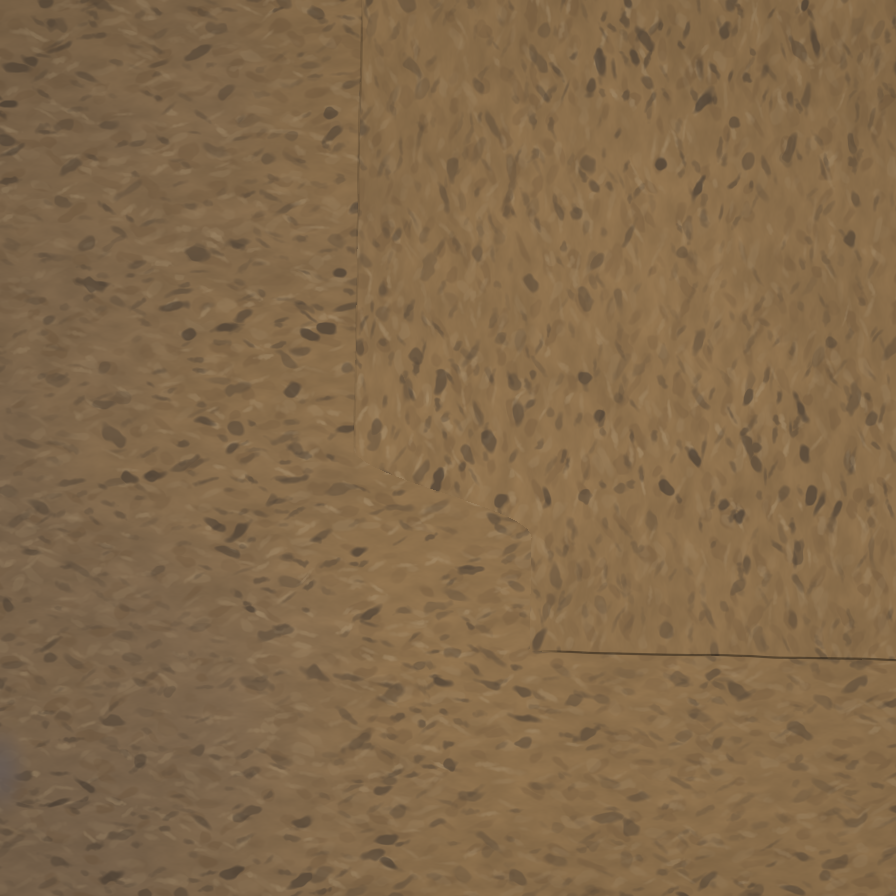
Give the GLSL for this texture, as a WebGL 1 fragment shader.

```glsl
precision highp float;
// Worn brown vinyl floor tiles with flecks running along each tile's grain.
uniform vec2 u_resolution;

const vec3 WARM_BASE = vec3(0.560, 0.445, 0.302);
const vec3 COOL_BASE = vec3(0.505, 0.415, 0.317);
const vec3 DARK_CHIP = vec3(0.315, 0.265, 0.215);
const vec3 UMBER_CHIP = vec3(0.440, 0.340, 0.235);
const vec3 LIGHT_CHIP = vec3(0.665, 0.570, 0.435);
const vec3 STAIN = vec3(0.42, 0.39, 0.40);
const float TURN = 0.65;         // largest tilt of a chip from the grain
const float EDGE_BLUR = 0.0016;  // softness of chip edges
const float SEAM_WIDTH = 0.0011;
const float VIGNETTE = 0.22;

float hash(vec2 p) {
  vec3 q = fract(vec3(p.xyx) * 0.1031);
  q += dot(q, q.yzx + 33.33);
  return fract((q.x + q.y) * q.z);
}

float noise(vec2 p) {
  vec2 i = floor(p), f = fract(p);
  f = f * f * (3.0 - 2.0 * f);
  return mix(mix(hash(i), hash(i + vec2(1.0, 0.0)), f.x),
             mix(hash(i + vec2(0.0, 1.0)), hash(i + 1.0), f.x), f.y);
}

float fbm(vec2 p) {
  float sum = 0.0, gain = 0.5;
  for (int i = 0; i < 4; i++) {
    sum += gain * noise(p);
    p = p * 2.03 + 17.1;
    gain *= 0.5;
  }
  return sum;
}

// Coverage of scattered ragged ellipses, long along x; radii in canvas units.
float chips(vec2 p, vec2 cell, vec2 radii, float density, float seed) {
  vec2 home = floor(p / cell);
  float blur = max(EDGE_BLUR, 0.7 / u_resolution.y);
  float ragged = 0.75 * (noise(p / radii.y * 0.9 + seed) - 0.5);
  float cover = 0.0;
  for (int j = -1; j <= 1; j++) {
    for (int i = -1; i <= 1; i++) {
      vec2 id = home + vec2(float(i), float(j));
      vec2 key = id + seed * 7.31 + 200.0;
      vec2 center = (id + vec2(hash(key), hash(key + 41.7))) * cell;
      float angle = (hash(key + 83.1) - 0.5) * 2.0 * TURN;
      float c = cos(angle), s = sin(angle);
      vec2 q = p - center;
      q = vec2(c * q.x + s * q.y, c * q.y - s * q.x);
      vec2 size = radii * mix(vec2(0.45), vec2(1.0),
                              vec2(hash(key + 11.9), hash(key + 29.3)));
      float d = (length(q / size) - 1.0 + ragged) * size.y;
      float present = step(hash(key + 57.7), density);
      float strength = mix(0.35, 1.0, hash(key + 97.3));
      cover = max(cover, present * strength * (1.0 - smoothstep(-blur, blur, d)));
    }
  }
  return cover;
}

float seam(float d) {
  float w = max(SEAM_WIDTH, 0.6 / u_resolution.y);
  return 1.0 - smoothstep(w * 0.4, w * 1.8, abs(d));
}

void main() {
  vec2 uv = gl_FragCoord.xy / u_resolution.y;

  // Tile layout: the upper right tile has upright grain.
  float sideX = 0.395 + 0.018 * (uv.y - 0.5);
  float footY = 0.273 - 0.025 * (uv.x - 0.6);
  float grainEdge = sideX + 0.2 * (1.0 - smoothstep(0.40, 0.50, uv.y));
  bool upright = uv.x > grainEdge && uv.y > footY;
  vec2 grain = upright ? uv.yx + 3.0 : uv;
  grain += 0.006 * (vec2(noise(uv * 45.0), noise(uv * 45.0 + 31.0)) - 0.5);

  // Base colour with uneven wear and streaks along the grain.
  float warmth = smoothstep(0.05, 0.70, uv.x + 0.3 * uv.y + 0.5 * (fbm(uv * 4.0) - 0.5));
  vec3 color = mix(COOL_BASE, WARM_BASE, warmth);
  float streaks = fbm(grain * vec2(38.0, 85.0)) - 0.47;
  float patches = fbm(uv * 9.0 + 5.0) - 0.47;
  color *= 1.0 + 0.15 * streaks + 0.07 * patches;

  // Chips, from broad faint ones to small sharp ones.
  float umber = chips(grain, vec2(0.034, 0.020), vec2(0.016, 0.007), 0.65, 1.0);
  float pale = chips(grain, vec2(0.036, 0.022), vec2(0.015, 0.006), 0.55, 2.0);
  float paleFine = chips(grain, vec2(0.026, 0.017), vec2(0.011, 0.0032), 0.45, 3.0);
  float darkFine = chips(grain, vec2(0.025, 0.016), vec2(0.010, 0.0036), 0.42, 4.0);
  float dark = chips(grain, vec2(0.043, 0.030), vec2(0.016, 0.0070), 0.48, 5.0);
  float crowding = mix(0.55, 1.0, smoothstep(0.30, 0.60, fbm(uv * 6.0 + 9.0)));
  color = mix(color, UMBER_CHIP, 0.38 * umber);
  color = mix(color, LIGHT_CHIP, 0.25 * pale);
  color = mix(color, LIGHT_CHIP, 0.55 * paleFine * crowding);
  color = mix(color, DARK_CHIP, 0.55 * darkFine * crowding);
  color = mix(color, DARK_CHIP, 0.78 * dark * crowding);

  // Thin seams, a dull stain at the left and light falling off to the corners.
  float wobble = 0.002 * (noise(uv * 30.0) - 0.5);
  float sideSeam = seam(uv.x - sideX + wobble) * smoothstep(0.48, 0.54, uv.y);
  float footSeam = seam(uv.y - footY + wobble) * smoothstep(0.59, 0.64, uv.x);
  color *= 1.0 - 0.22 * sideSeam * noise(uv * 24.0 + 3.0) - 0.38 * footSeam;
  float stain = 1.0 - smoothstep(0.0, 0.05, length((uv - vec2(0.0, 0.14)) * vec2(1.3, 0.8)));
  color = mix(color, STAIN, 0.6 * stain);
  vec2 offset = uv - vec2(0.62, 0.48);
  color *= 1.0 - VIGNETTE * dot(offset, offset);

  gl_FragColor = vec4(color, 1.0);
}
```
